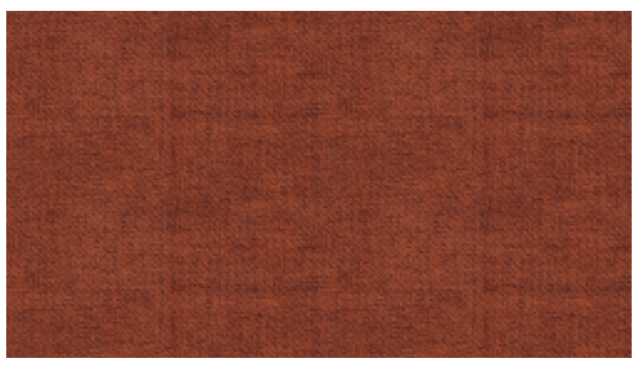
A Shadertoy shader for this texture:

```glsl
// Rust-red woven cloth with slubs and soft creases, tiled two by two inside a white margin.

const vec2 REPEATS = vec2(2.0, 2.0);
const vec2 CLOTH_MIN = vec2(0.0098, 0.0275);   // lower left corner, share of canvas
const vec2 CLOTH_MAX = vec2(0.9870, 0.9705);   // upper right corner
const vec2 THREADS = vec2(126.0, 69.0);        // threads per repeat; multiples of three
const vec3 SHADOW = vec3(0.400, 0.168, 0.128);
const vec3 LIGHT = vec3(0.580, 0.283, 0.192);
const vec3 DULL_SHIFT = vec3(-0.022, 0.004, 0.014);
const vec3 MARGIN = vec3(1.0);
const float BASE_TONE = 0.63;
const float TWILL_DEPTH = 0.09;
const float GRAIN_DEPTH = 0.55;
const float FLECK_DEPTH = 0.26;
const float CREASE_X = 0.53;                   // upright fold, share of repeat
const float CREASE_Y = 0.41;                   // level fold
const float TAU = 6.2831853;

float hash(vec2 p) {
    return fract(sin(dot(p, vec2(127.1, 311.7))) * 43758.5453);
}

// Value noise that wraps after "cells" lattice steps per repeat.
float tileNoise(vec2 uv, vec2 cells, float seed) {
    vec2 p = uv * cells;
    vec2 i = floor(p);
    vec2 f = fract(p);
    f = f * f * (3.0 - 2.0 * f);
    vec2 a = mod(i, cells) + seed;
    vec2 b = mod(i + 1.0, cells) + seed;
    return mix(mix(hash(a), hash(vec2(b.x, a.y)), f.x),
               mix(hash(vec2(a.x, b.y)), hash(b), f.x), f.y);
}

float bell(float d, float width) {
    return exp(-d * d / (width * width));
}

// Darkening from folds and rubbed streaks in the right part of each repeat.
float creases(vec2 uv) {
    float wobble = tileNoise(uv, vec2(12.0, 8.0), 7.0) - 0.5;
    float broken = tileNoise(uv, vec2(18.0, 23.0), 19.0);
    float right = smoothstep(CREASE_X - 0.012, CREASE_X + 0.004, uv.x);
    float y = uv.y + 0.025 * wobble;
    float level = bell(y - CREASE_Y, 0.030) * (0.10 + 0.30 * broken);
    level += bell(y - 0.64, 0.014) * 0.20 * broken * smoothstep(0.66, 0.78, uv.x);
    level += bell(y - 0.97, 0.016) * 0.22 * broken;
    float upright = bell(uv.x - CREASE_X - 0.008, 0.012) * (0.05 + 0.16 * broken);
    float knot = 0.22 * bell(length((uv - vec2(CREASE_X + 0.012, CREASE_Y - 0.01))
                                    * vec2(1.8, 1.0)), 0.04);
    return right * (0.05 + level) + upright + knot;
}

// Brightness of the cloth: threads, slubs, flecks and folds.
float clothTone(vec2 uv, float warpSlub) {
    float tone = BASE_TONE;
    tone += 0.24 * (tileNoise(uv, vec2(9.0, 6.0), 3.0) - 0.5);
    tone += 0.20 * (tileNoise(uv, vec2(7.0, 34.0), 11.0) - 0.5);
    tone += 0.30 * (tileNoise(uv, vec2(21.0, THREADS.y), 23.0) - 0.5);
    tone += 0.28 * (warpSlub - 0.5);
    tone += GRAIN_DEPTH * (tileNoise(uv, THREADS, 31.0) - 0.5);

    // Diagonal twill, three threads to a step, fading when too fine to resolve.
    vec2 thread = uv * THREADS;
    tone += TWILL_DEPTH * sin(TAU * (thread.x + thread.y) / 3.0);

    // Short dark dashes, denser in some patches.
    float patchy = tileNoise(uv, vec2(14.0, 11.0), 43.0);
    float dash = tileNoise(uv, vec2(48.0, THREADS.y), 53.0);
    tone -= FLECK_DEPTH * smoothstep(0.62, 0.95, dash) * (0.4 + patchy);
    return tone - creases(uv);
}

void mainImage(out vec4 fragColor, in vec2 fragCoord) {
    vec2 canvas = fragCoord / iResolution.xy;
    vec2 uv = fract((canvas - CLOTH_MIN) / (CLOTH_MAX - CLOTH_MIN) * REPEATS);

    // Cloth colour: brightness plus duller and warmer upright yarns.
    float warpSlub = tileNoise(uv, vec2(THREADS.x, 9.0), 61.0);
    vec3 cloth = mix(SHADOW, LIGHT, clamp(clothTone(uv, warpSlub), -0.2, 1.2));
    float dullness = tileNoise(uv, vec2(26.0, 5.0), 71.0) - warpSlub;
    cloth += DULL_SHIFT * dullness;

    // Margin with a one-pixel soft edge.
    vec2 inside = min(canvas - CLOTH_MIN, CLOTH_MAX - canvas) * iResolution.xy;
    float cover = clamp(min(inside.x, inside.y) + 0.5, 0.0, 1.0);
    fragColor = vec4(mix(MARGIN, cloth, cover), 1.0);
}
```
